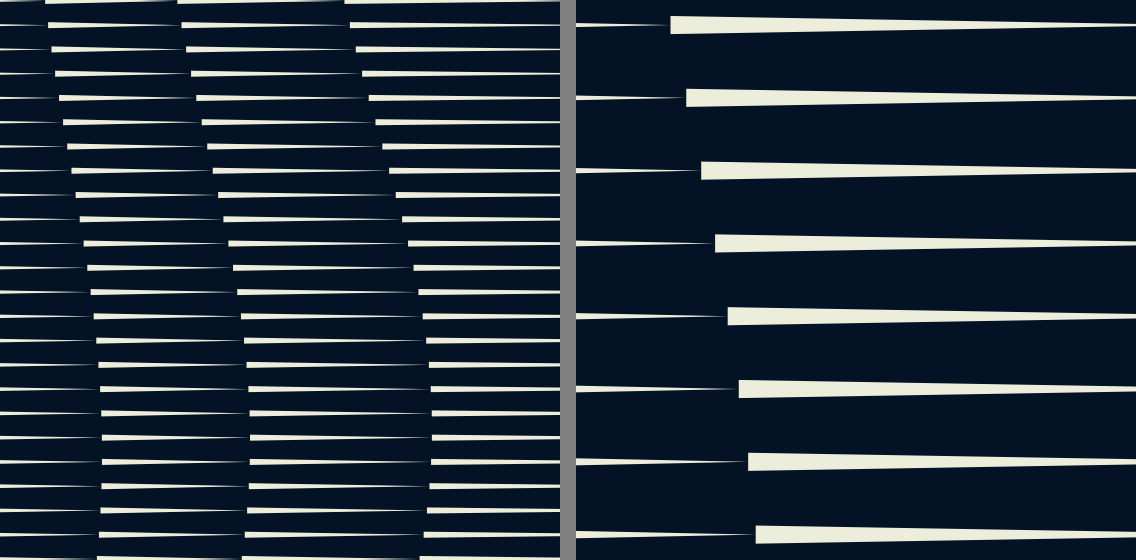
Left, the full canvas; right, a detail of the centre.
This pattern is drawn by a three.js fragment shader. Its source:

```glsl
// Pale tapering needles on midnight blue, in 24 evenly spaced rows.
// Each needle starts blunt and thins to a point where the next begins;
// a slow cosine shifts the starts from row to row, forming curved columns.

varying vec2 vUv;

// Start of a needle: uneven column spacing plus a sway along the rows.
float needleStart(float column, float row) {
  float base = 0.1242 + column * (0.2483 + column * (-0.0181 + column * 0.0161));
  float sway = 0.0579 + 0.0181 * column;
  return base + sway * cos(0.13 * (row - 18.63 + 0.5 * column));
}

// Part of a pixel-wide span centred on p that lies between lo and hi.
float spanCoverage(float p, float lo, float hi, float pixel) {
  float overlap = min(p + 0.5 * pixel, hi) - max(p - 0.5 * pixel, lo);
  return clamp(overlap / pixel, 0.0, 1.0);
}

void main() {
  vec2 pixel = max(fwidth(vUv), vec2(1e-5));

  // Rows are numbered from the top.
  float rowPosition = (0.9984 - vUv.y) / 0.04333;
  float row = floor(rowPosition + 0.5);
  float offset = (rowPosition - row) * 0.04333;

  // Needles from just beyond the left side to the right side.
  float ink = 0.0;
  for (int i = -1; i < 3; i++) {
    float start = needleStart(float(i), row);
    float tip = needleStart(float(i) + 1.0, row);
    float along = clamp((vUv.x - start) / (tip - start), 0.0, 1.0);
    float halfWidth = 0.0054 * (1.0 - along);
    float needle = spanCoverage(vUv.x, start, tip, pixel.x)
                 * spanCoverage(offset, -halfWidth, halfWidth, pixel.y);
    ink = max(ink, needle);
  }

  vec3 midnight = vec3(0.01, 0.07, 0.14);
  vec3 cream = vec3(0.93, 0.93, 0.86);
  gl_FragColor = vec4(mix(midnight, cream, ink), 1.0);
}
```
